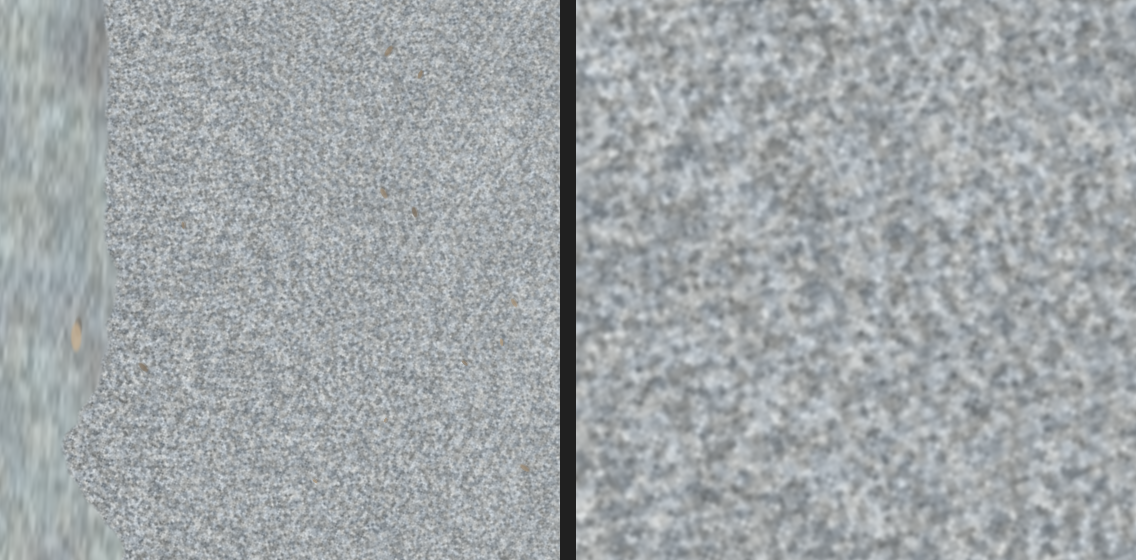
Left: the whole. Right: its middle third, enlarged.
A WebGL 1 fragment shader for this texture:

```glsl
precision highp float;
uniform vec2 u_resolution;

const vec3 STONE = vec3(0.638, 0.657, 0.667);
const vec3 TAN = vec3(0.72, 0.63, 0.51);
const vec3 BROWN = vec3(0.45, 0.40, 0.34);
const vec3 WARM_TINT = vec3(0.030, 0.004, -0.030);
const vec3 GREEN_TINT = vec3(-0.016, 0.014, -0.004);
const float GRAIN_FREQ = 185.0;
const float GRAIN_CONTRAST = 0.43;
const vec2 STREAK_FREQ = vec2(95.0, 30.0);
const float STREAK_CONTRAST = 0.24;
const float EDGE_X = 0.190;
const float EDGE_SOFTNESS = 0.006;
const int FLECK_COUNT = 12;
const vec2 FLECK_SIZE = vec2(0.011, 0.0045);
const vec2 LEAF_POS = vec2(0.136, 0.398);
const vec2 LEAF_SIZE = vec2(0.011, 0.030);
const vec2 SMUDGE_POS = vec2(0.895, 0.770);

float hash(vec2 p) {
  return fract(sin(dot(p, vec2(127.1, 311.7))) * 43758.5453);
}

float noise(vec2 p) {
  vec2 i = floor(p);
  vec2 f = fract(p);
  f = f * f * (3.0 - 2.0 * f);
  float low = mix(hash(i), hash(i + vec2(1.0, 0.0)), f.x);
  float high = mix(hash(i + vec2(0.0, 1.0)), hash(i + vec2(1.0, 1.0)), f.x);
  return mix(low, high, f.y);
}

vec2 rotate(vec2 p, float angle) {
  float c = cos(angle);
  float s = sin(angle);
  return vec2(c * p.x - s * p.y, s * p.x + c * p.y);
}

float bump(float x, float center, float width) {
  float d = (x - center) / width;
  return exp(-d * d);
}

// Outline between the smeared strip and the grainy slab
float stripEdge(float y) {
  float x = EDGE_X - 0.075 * bump(y, 0.19, 0.10);
  x += 0.022 * bump(y, 0.50, 0.05) + 0.035 * bump(y, 0.0, 0.08);
  return x + 0.012 * (noise(vec2(y * 45.0, 3.0)) - 0.5);
}

// Crisp speckle from two turned layers of noise
vec3 slabColor(vec2 p) {
  float coarse = noise(rotate(p, 0.6) * GRAIN_FREQ) - 0.5;
  float fine = noise(rotate(p, -0.4) * GRAIN_FREQ * 1.7 + 31.0) - 0.5;
  float broad = noise(p * 24.0 + 7.0) - 0.5;
  float hue = noise(rotate(p, 1.1) * GRAIN_FREQ * 0.6 + 57.0) - 0.5;
  float contrast = GRAIN_CONTRAST * mix(1.1, 0.9, p.x);
  float light = contrast * (0.62 * coarse + 0.38 * fine) + 0.045 * broad;
  light += 0.02 * (p.x - 0.55);
  vec2 smudge = (p - SMUDGE_POS) / vec2(0.025, 0.045);
  light += 0.05 * exp(-dot(smudge, smudge));
  return STONE + light + WARM_TINT * hue;
}

// Soft grain drawn out vertically
vec3 stripColor(vec2 p) {
  vec2 q = rotate(p, 0.06);
  float coarse = noise(q * STREAK_FREQ + 11.0) - 0.5;
  float fine = noise(q * STREAK_FREQ * 1.7 + 43.0) - 0.5;
  float broad = noise(p * vec2(16.0, 9.0) + 5.0) - 0.5;
  float hue = noise(p * vec2(35.0, 14.0) + 71.0) - 0.5;
  float light = STREAK_CONTRAST * (0.62 * coarse + 0.38 * fine) + 0.07 * broad;
  float corner = smoothstep(0.08, 0.18, p.x) * smoothstep(0.75, 1.0, p.y);
  return STONE + light - 0.06 * corner + WARM_TINT * hue + GREEN_TINT * (broad + 0.4);
}

float ellipseMask(vec2 p, vec2 size) {
  return 1.0 - smoothstep(0.55, 1.1, length(p / size));
}

// Small dry bits scattered over the slab
vec3 addFlecks(vec3 color, vec2 p) {
  for (int i = 0; i < FLECK_COUNT; i++) {
    float id = float(i) + 1.0;
    vec2 center = vec2(mix(0.24, 0.98, hash(vec2(id, 1.7))), hash(vec2(id, 5.3)));
    vec2 d = rotate(p - center, 3.14 * hash(vec2(id, 9.1)));
    vec2 size = FLECK_SIZE * mix(0.5, 1.15, hash(vec2(id, 13.9)));
    vec3 tone = mix(BROWN, TAN, hash(vec2(id, 17.3)));
    float shade = ellipseMask(d - vec2(0.0, 0.003), size);
    color = mix(color, BROWN, 0.35 * shade);
    color = mix(color, tone, 0.7 * ellipseMask(d, size));
  }
  return color;
}

void main() {
  vec2 p = gl_FragCoord.xy / u_resolution;
  float slab = smoothstep(-EDGE_SOFTNESS, EDGE_SOFTNESS, p.x - stripEdge(p.y));
  vec3 color = mix(stripColor(p), addFlecks(slabColor(p), p), slab);

  // Pale leaf with a dark tip, smeared along the strip
  vec2 leaf = p - LEAF_POS;
  color = mix(color, BROWN, 0.4 * ellipseMask(leaf - vec2(0.004, 0.018), LEAF_SIZE * 0.7));
  color = mix(color, TAN + 0.06, 0.75 * ellipseMask(leaf, LEAF_SIZE));
  gl_FragColor = vec4(color, 1.0);
}
```
